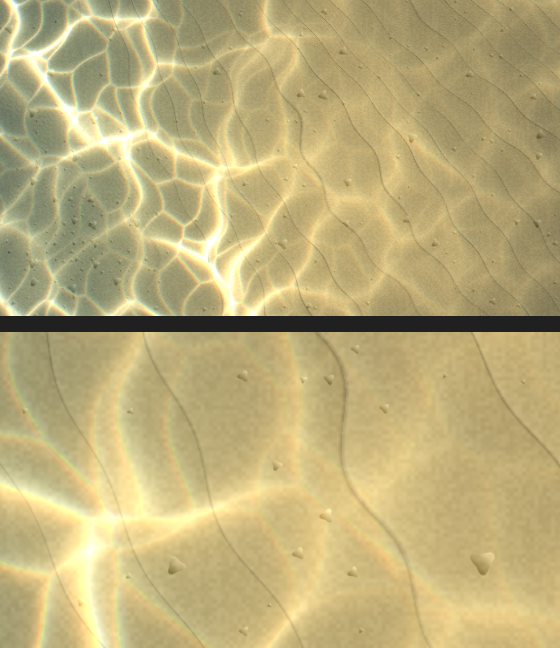
Top: the whole. Bottom: its middle third, enlarged.
A WebGL 1 fragment shader for this texture:

```glsl
precision highp float;
// Sunlit sand under shallow water: caustic light, fanning ripple lines, pebbles.
uniform vec2 u_resolution;

#define WEB_SCALE 3.7
#define WEB_GAIN 0.95
#define FINE_GAIN 0.55
#define SOFT_GAIN 0.42
#define DISPERSION 0.0045
#define RIPPLE_GAP 0.165
#define RIPPLE_WIDTH 0.0022
#define RIPPLE_DARK 0.17
#define GRAIN 0.055
#define SHADE_SAND vec3(0.50, 0.53, 0.42)
#define WARM_SAND vec3(0.60, 0.55, 0.385)
#define SUNLIGHT vec3(0.36, 0.295, 0.165)

vec2 hash2(vec2 p) {
  vec2 q = vec2(dot(p, vec2(127.1, 311.7)), dot(p, vec2(269.5, 183.3)));
  return fract(sin(q) * 43758.54);
}

float noise(vec2 p) {
  vec2 i = floor(p), f = fract(p);
  f = f * f * (3.0 - 2.0 * f);
  float low = mix(hash2(i).x, hash2(i + vec2(1, 0)).x, f.x);
  float high = mix(hash2(i + vec2(0, 1)).x, hash2(i + vec2(1, 1)).x, f.x);
  return mix(low, high, f.y);
}

// Cellular noise: zero on the borders between cells, growing inwards.
float cellBorder(vec2 p) {
  vec2 i = floor(p), f = fract(p);
  float nearest = 8.0, second = 8.0;
  for (int y = -1; y <= 1; y++) {
    for (int x = -1; x <= 1; x++) {
      vec2 cell = vec2(float(x), float(y));
      float d = length(cell + hash2(i + cell) - f);
      second = min(second, max(nearest, d));
      nearest = min(nearest, d);
    }
  }
  return second - nearest;
}

// Focused light: a sharp web on the left, broad soft patches on the right.
float caustic(vec2 p) {
  vec2 w = p + 0.030 * sin(p.yx * vec2(11.0, 9.0) + vec2(0.5, 2.0))
             + 0.012 * sin(p.yx * vec2(31.0, 27.0) + p * 12.0);
  float right = smoothstep(0.55, 1.15, p.x);
  float web = cellBorder(w * vec2(1.1, 0.95) * WEB_SCALE + 3.0);
  float fine = cellBorder(w * vec2(1.15, 0.85) * WEB_SCALE * 2.1);
  float band = dot(p, vec2(0.77, 0.64)) - 0.63;
  float power = 0.35 + 0.9 * noise(p * 4.5 + 7.0) + 0.7 * exp(-band * band * 70.0);
  float sharp = WEB_GAIN * exp(-10.0 * web) + 0.22 * exp(-3.0 * web)
              + FINE_GAIN * exp(-9.0 * fine) * (1.0 - 0.6 * right);
  float soft = SOFT_GAIN * exp(-3.5 * web) + 0.16 * exp(-5.0 * fine);
  return power * mix(sharp, soft, right);
}

// Brightness change from scattered stones, lit from the upper right.
float pebbles(vec2 p, float scale, float chance, float px) {
  vec2 id = floor(p * scale), rnd = hash2(id + scale);
  vec2 d = fract(p * scale) - 0.3 - 0.4 * rnd;
  float size = 0.06 + 0.14 * hash2(id + 5.0).y;
  float r = length(d) * (1.0 + 0.25 * sin(3.0 * atan(d.y, d.x) + 6.0 * rnd.x));
  float edge = px * scale;
  float mask = 1.0 - smoothstep(size - edge, size + edge, r);
  float lit = clamp(dot(d, vec2(0.6, 0.8)) / size, -1.0, 1.0);
  return step(hash2(id + 9.0).x, chance) * mask * (0.16 * lit - 0.04);
}

void main() {
  float px = 1.0 / u_resolution.y;
  vec2 p = gl_FragCoord.xy * px;

  // Sand, warmer to the right and brightest below the middle
  vec3 color = mix(SHADE_SAND, WARM_SAND, smoothstep(0.1, 1.1, p.x));
  vec2 fromGlow = (p - vec2(0.95, 0.38)) * vec2(1.3, 1.5);
  float patches = noise(p * 5.0) * 0.6 + noise(p * 11.0) * 0.4 - 0.5;
  float open = 0.30 * exp(-dot(fromGlow, fromGlow) * 2.0) + 0.24 * patches;
  open -= 0.22 * smoothstep(0.45, 1.1, length(p - vec2(0.9, 0.4)));
  color += SUNLIGHT * open;

  // Ripple lines fan out towards the lower right
  float across = (p.x + 0.1 * p.y) / (1.0 - 0.4 * p.y);
  float phase = across / RIPPLE_GAP + 0.3 * sin(across * 7.0)
              + 0.20 * sin(p.y * 10.0 + p.x * 4.0)
              + 0.07 * sin(p.y * 27.0 - p.x * 13.0);
  float s = fract(phase);
  float lineDist = min(s, 1.0 - s) * RIPPLE_GAP * 0.75;
  float present = smoothstep(0.4, 0.75, across) * (0.3 + 0.7 * noise(p * 6.0 + 20.0));
  float crease = 1.0 - smoothstep(0.0, RIPPLE_WIDTH + px, lineDist);
  color += present * (0.045 * exp(-9.0 * s) - 0.035 * exp(-9.0 * (1.0 - s)));

  // Caustics, split slightly into colours
  vec2 shift = DISPERSION * vec2(0.8, 0.6);
  vec3 light = vec3(caustic(p + shift), caustic(p), caustic(p - shift));
  color += SUNLIGHT * light + vec3(0.04, 0.045, 0.075) * light * light;

  // Creases, stones and grain
  color *= 1.0 - RIPPLE_DARK * present * crease;
  vec2 fromBed = (p - vec2(0.25, 0.25)) * vec2(6.0, 3.5);
  float bed = exp(-dot(fromBed, fromBed));
  color += pebbles(p, 15.0, 0.10 + 0.4 * bed, px);
  color += pebbles(p + 0.37, 34.0, 0.07 + 0.5 * bed, px);
  color += GRAIN * (noise(p * 230.0) - 0.5);

  gl_FragColor = vec4(clamp(color, 0.0, 1.0), 1.0);
}
```
